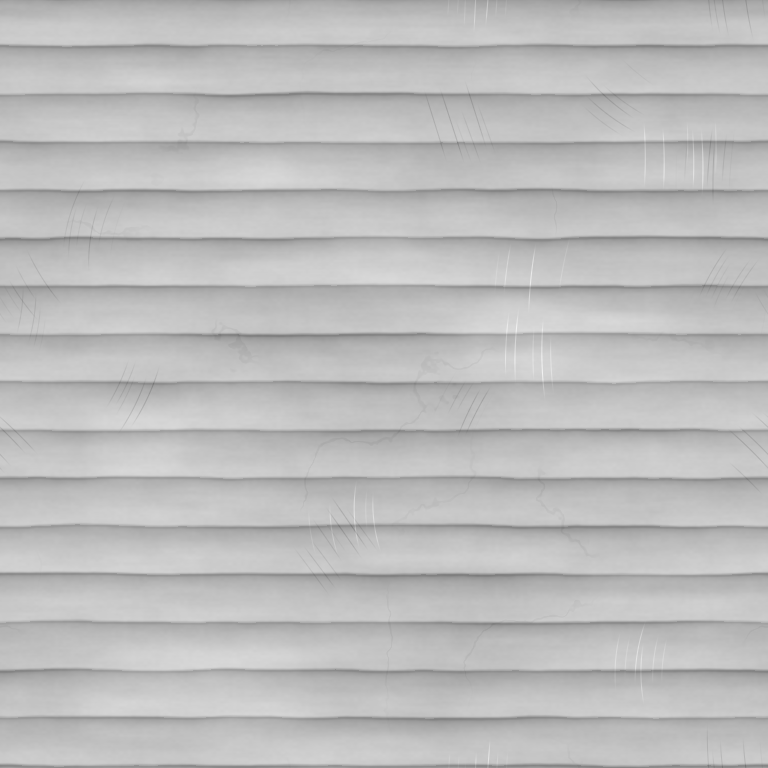
This texture is drawn by a WebGL 1 fragment shader. Its source:

```glsl
precision highp float;
// Weathered grey lap siding: 16 horizontal boards with wavy, shadowed laps.
// Wrapping value noise gives streaks, stains and grain; wrapped clusters of
// thin strokes give light and dark scratches.
uniform vec2 u_resolution;

const float BOARDS = 16.0;
const float SCRATCH_CLUSTERS = 18.0;
const float LAP_OFFSET = 0.042;   // height of the lowest lap, in boards
const float UPPER_TONE = 0.715;
const float LOWER_TONE = 0.785;

float hash(vec2 p) {
  return fract(sin(dot(p, vec2(127.1, 311.7))) * 43758.545);
}

// Value noise that wraps after a whole number of cells, from 0 to 1.
float noise(vec2 uv, vec2 cells, float seed) {
  vec2 p = uv * cells;
  vec2 i = floor(p);
  vec2 f = fract(p);
  f = f * f * (3.0 - 2.0 * f);
  vec2 a = mod(i, cells);
  vec2 b = mod(i + 1.0, cells);
  float low = mix(hash(a + seed), hash(vec2(b.x, a.y) + seed), f.x);
  float high = mix(hash(vec2(a.x, b.y) + seed), hash(b + seed), f.x);
  return mix(low, high, f.y);
}

// Four octaves of wrapping noise, centred on zero.
float fbm(vec2 uv, vec2 cells, float seed) {
  float sum = 0.0;
  float gain = 0.5;
  for (int i = 0; i < 4; i++) {
    sum += gain * (noise(uv, cells, seed) - 0.5);
    cells *= 2.0;
    seed += 7.3;
    gain *= 0.55;
  }
  return sum;
}

// Tone of one board; t runs from its shadowed top (0) to its lower lip (1).
float boardTone(float t, float depth, float soft) {
  float toLap = min(t, 1.0 - t);
  float tone = mix(UPPER_TONE, LOWER_TONE, smoothstep(0.05, 0.85, t));
  float shadow = smoothstep(0.0, soft, t) * exp(-t / 0.12);
  float groove = exp(-pow(toLap / max(0.03, soft * 0.6), 2.0));
  return tone - depth * (0.15 * shadow + 0.15 * groove);
}

// Coverage of roughly parallel, slightly bent strokes around the origin.
float strokes(vec2 p, float angle, vec2 size, float spacing, float seed, float px) {
  float c = cos(angle);
  float s = sin(angle);
  vec2 q = vec2(c * p.x + s * p.y, c * p.y - s * p.x);
  q.x += (hash(vec2(seed, 4.0)) - 0.5) * 5.0 * q.y * q.y;
  float column = floor(q.x / spacing);
  float pick = hash(vec2(column, seed));
  float shift = hash(vec2(column, seed + 9.0)) - 0.5;
  float x = q.x - (column + 0.5 + 0.5 * shift) * spacing - 0.06 * shift * q.y;
  float halfLength = size.y * (0.35 + 0.65 * pick);
  float along = abs(q.y - shift * size.y * 0.6) / halfLength;
  float line = clamp((0.0007 - abs(x)) / px + 0.5, 0.0, 1.0);
  float inside = 1.0 - smoothstep(0.7, 1.0, abs(q.x) / size.x);
  return line * inside * (1.0 - smoothstep(0.4, 1.0, along)) * step(0.25, pick) * pick;
}

// Signed sum of all scratch clusters: light above zero, dark below.
float scratches(vec2 uv, float px) {
  float sum = 0.0;
  for (float k = 0.0; k < SCRATCH_CLUSTERS; k++) {
    vec2 center = vec2(hash(vec2(k, 1.7)), hash(vec2(k, 5.9)));
    vec2 p = fract(uv - center + 0.5) - 0.5;
    float r = hash(vec2(k, 8.3));
    float isLight = step(mod(k, 3.0), 0.5);
    float angle = mix(mix(-0.5, 1.15, r), mix(-0.5, 0.12, r), isLight);
    vec2 size = vec2(0.03 + 0.035 * r, 0.035 + 0.025 * hash(vec2(k, 2.1)));
    float cover = strokes(p, angle, size, 0.008 + 0.006 * r, k + 20.0, px);
    sum += cover * mix(-0.10, 0.12, isLight);
  }
  return sum;
}

// Faint broken hairlines along a level of wrapping noise.
float hairlines(vec2 uv) {
  float level = abs(noise(uv, vec2(9.0, 8.0), 31.0) + 0.25 * fbm(uv, vec2(30.0), 37.0) - 0.5);
  float patches = smoothstep(0.6, 0.8, noise(uv, vec2(7.0, 11.0), 43.0));
  return patches * (1.0 - smoothstep(0.004, 0.018, level));
}

void main() {
  vec2 uv = gl_FragCoord.xy / u_resolution;
  float px = 1.0 / min(u_resolution.x, u_resolution.y);

  // Boards with uneven laps and varied shadow depth
  float wave = 0.09 * fbm(uv, vec2(10.0, BOARDS), 3.0);
  float y = uv.y * BOARDS - LAP_OFFSET + wave;
  float depth = 0.65 + 0.6 * noise(uv, vec2(6.0, BOARDS), 11.0);
  float tone = boardTone(1.0 - fract(y), depth, max(0.04, BOARDS * px));

  // Stains, brushed streaks, pale patches and fine grain
  tone += 0.085 * fbm(uv, vec2(5.0, 9.0), 51.0);
  tone += 0.055 * fbm(uv, vec2(6.0, 60.0), 63.0);
  tone += 0.025 * fbm(uv, vec2(40.0, 48.0), 71.0);
  tone += 0.035 * smoothstep(0.65, 0.95, noise(uv, vec2(6.0, 14.0), 83.0));
  tone += 0.012 * (noise(uv, vec2(190.0, 256.0), 97.0) - 0.5);

  // Wear
  tone += scratches(uv, px) - 0.03 * hairlines(uv);
  gl_FragColor = vec4(vec3(clamp(tone, 0.0, 1.0)), 1.0);
}
```
